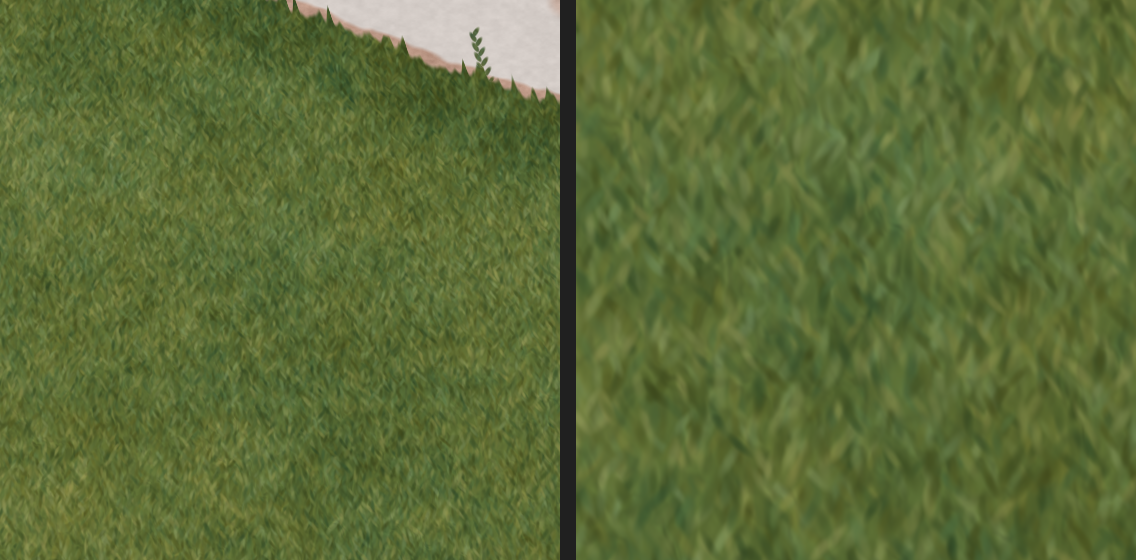
Left, the full canvas; right, a detail of the centre.
This texture is drawn by a Shadertoy shader. Its source:

```glsl
// Soft mown lawn with a shaggy dark verge beside a pale brick-edged pavement.

const vec3 GRASS_DARK  = vec3(0.235, 0.300, 0.125);
const vec3 GRASS_MID   = vec3(0.355, 0.425, 0.200);
const vec3 GRASS_LIGHT = vec3(0.500, 0.545, 0.315);
const vec3 STRAW_TINT  = vec3(0.060, 0.015, -0.020);
const vec3 COOL_TINT   = vec3(-0.045, 0.005, 0.045);
const vec3 PAVEMENT    = vec3(0.830, 0.800, 0.780);
const vec3 BRICK       = vec3(0.720, 0.560, 0.480);
const vec2 BLADE_SIZE  = vec2(0.0046, 0.0145);  // half width, half length
const vec2 BLADE_CELL  = vec2(0.0130, 0.0200);
const float BLADE_LEAN = 1.5;
const float VERGE_DEPTH = 0.13;
const float TUFT_HEIGHT = 0.034;
const int BLADE_LAYERS = 3;

float hash(vec2 p) {
    vec3 q = fract(vec3(p.xyx) * 0.1031);
    q += dot(q, q.yzx + 33.33);
    return fract((q.x + q.y) * q.z);
}

float noise(vec2 p) {
    vec2 i = floor(p), f = fract(p);
    f = f * f * (3.0 - 2.0 * f);
    return mix(mix(hash(i), hash(i + vec2(1, 0)), f.x),
               mix(hash(i + vec2(0, 1)), hash(i + vec2(1, 1)), f.x), f.y);
}

float fbm(vec2 p) {
    float sum = 0.0, amp = 0.5;
    for (int i = 0; i < 4; i++) {
        sum += amp * noise(p);
        p = p * 2.03 + 17.3;
        amp *= 0.5;
    }
    return sum / 0.9375;
}

// Tone runs from -1 (shadow) to 1 (sunlit); hue from -1 (cool) to 1 (straw).
vec3 grassColor(float tone, float hue) {
    vec3 c = mix(GRASS_MID, tone < 0.0 ? GRASS_DARK : GRASS_LIGHT, abs(tone));
    return c + (hue < 0.0 ? COOL_TINT : STRAW_TINT) * abs(hue);
}

// Paints one layer of soft, randomly leaning blades.
vec3 paintBlades(vec3 col, vec2 p, float layer, float tone, float hue) {
    p += layer * vec2(3.137, 5.291);
    vec2 cell = floor(p / BLADE_CELL);
    for (int j = -1; j <= 1; j++)
    for (int i = -1; i <= 1; i++) {
        vec2 id = cell + vec2(i, j);
        float r = hash(id + 7.1), s = hash(id + 91.7);
        vec2 d = p - (id + vec2(hash(id), hash(id + 43.3))) * BLADE_CELL;
        float a = (r - 0.5) * BLADE_LEAN;
        d = mat2(cos(a), -sin(a), sin(a), cos(a)) * d;
        d.x += 14.0 * (s - 0.5) * d.y * d.y;
        d /= BLADE_SIZE * mix(0.75, 1.15, s);
        float mask = 1.0 - smoothstep(0.15, 1.25, length(d));
        float bladeTone = (hash(id + 23.9) * 2.0 - 1.0) * 0.95;
        float bladeHue = hash(id + 67.3) * 2.0 - 1.0;
        vec3 blade = grassColor(clamp(bladeTone + tone, -1.2, 1.2), bladeHue * 0.75 + hue);
        col = mix(col, blade, mask * 0.72);
    }
    return col;
}

vec3 lawn(vec2 p, float verge) {
    // Broad patches, perspective and fine grain
    float patches = fbm(p * vec2(5.0, 8.0) + 3.0) - 0.5;
    float clumps = fbm(p * vec2(34.0, 26.0)) - 0.5;
    float band = exp(-pow((p.y + 0.25 * p.x - 0.77) / 0.09, 2.0));
    float corner = exp(-dot(p - vec2(0.08, 0.14), p - vec2(0.08, 0.14)) / 0.03);
    float tone = 0.7 * patches + 0.65 * clumps + 0.22 * band + 0.2 * corner - 0.07;
    tone -= verge * (0.48 - 0.5 * clumps);
    float hue = 1.1 * (fbm(p * 13.0 + 31.0) - 0.5) + 0.3 * corner - 0.15 * verge;
    vec3 col = grassColor(clamp(tone, -1.0, 1.0), hue);
    vec2 bladePos = p * mix(1.0, 1.2, p.y);
    for (int i = 0; i < BLADE_LAYERS; i++)
        col = paintBlades(col, bladePos, float(i), tone, hue);
    float grain = noise(p * vec2(230.0, 120.0) + 5.0 * clumps) - 0.5;
    return col * (1.0 + 0.16 * grain);
}

vec3 paving(vec2 p, float height) {
    float mottle = fbm(p * vec2(70.0, 100.0)) - 0.5;
    vec3 col = PAVEMENT + 0.07 * mottle;
    float wobble = 0.012 * (noise(p * 45.0) - 0.5);
    float brick = 1.0 - smoothstep(0.022, 0.032, height + wobble);
    brick = max(brick, 0.6 * (1.0 - smoothstep(0.015, 0.04, length(p - vec2(1.01, 1.0)))));
    return mix(col, BRICK + 0.18 * mottle, brick * 0.85);
}

// Coverage of a tall leafy stem rising over the pavement.
float weed(vec2 p) {
    float cover = 0.0;
    for (int i = 0; i < 12; i++) {
        float t = float(i) / 11.0, side = mod(float(i), 2.0) * 2.0 - 1.0;
        vec2 d = p - mix(vec2(0.872, 0.845), vec2(0.846, 0.942), t);
        d.x -= side * 0.006 * (1.0 - 0.5 * t);
        d.x -= side * 0.5 * d.y;
        cover = max(cover, 1.0 - smoothstep(0.5, 1.2, length(d / vec2(0.0055, 0.010))));
    }
    return cover;
}

void mainImage(out vec4 fragColor, in vec2 fragCoord) {
    vec2 p = fragCoord / iResolution.xy;
    // Height above the curved kerb line
    float x = p.x - 0.48;
    float height = p.y - (1.0 - 0.48 * x + 0.2 * x * x);
    float raggedness = 0.05 * (fbm(p * 18.0) - 0.5);
    float verge = smoothstep(-VERGE_DEPTH - 0.03, -VERGE_DEPTH + 0.05, height + raggedness);
    // Blade tips overlap the kerb
    float tips = noise(vec2(p.x * 120.0 + 20.0 * p.y, p.y * 9.0));
    float tufts = TUFT_HEIGHT * (tips * tips + 0.7 * noise(vec2(p.x * 24.0, 2.0)) - 0.35);
    float cover = 1.0 - smoothstep(-0.005, 0.006, height - tufts);
    cover = max(cover, 0.85 * weed(p));
    vec3 col = mix(paving(p, height), lawn(p, verge), cover);
    fragColor = vec4(clamp(col, 0.0, 1.0), 1.0);
}
```
